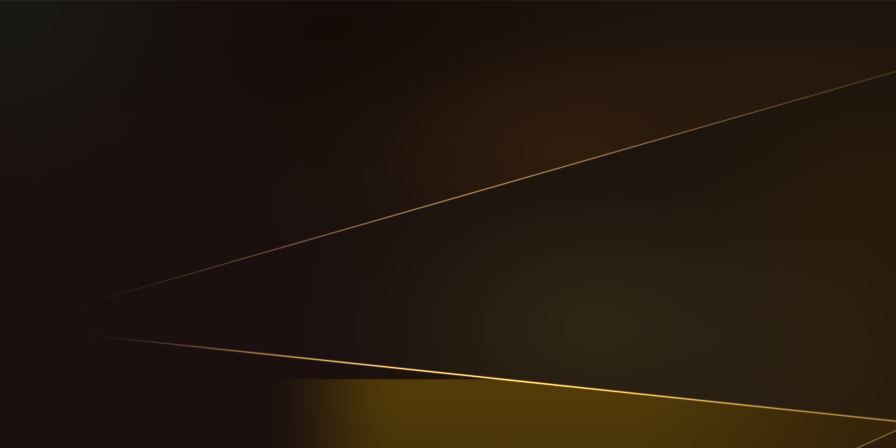
Give the GLSL for this background, as a Shadertoy shader.

```glsl
// Dark brown backdrop cut by thin golden rays that fan out from the left edge.
// Each ray is a straight line y = a + b * x; the planes between the rays are
// filled with soft elliptical glows, and every edge is smoothed to one pixel.

const vec2 UPPER_RAY  = vec2(0.2673,  0.2865);   // intercept, slope
const vec2 LOWER_RAY  = vec2(0.2727, -0.1064);
const vec2 CORNER_RAY = vec2(-0.870,  0.4545);

const vec3 PLUM   = vec3(0.104, 0.060, 0.057);
const vec3 UMBER  = vec3(0.104, 0.074, 0.050);
const vec3 SOOT   = vec3(0.074, 0.042, 0.028);
const vec3 MOSS   = vec3(0.098, 0.092, 0.070);
const vec3 RUST   = vec3(0.185, 0.112, 0.052);
const vec3 OLIVE  = vec3(0.185, 0.145, 0.080);
const vec3 AMBER  = vec3(0.160, 0.103, 0.038);
const vec3 GOLD   = vec3(0.318, 0.230, 0.035);
const vec3 COPPER = vec3(0.500, 0.390, 0.270);
const vec3 SPARK  = vec3(0.950, 0.780, 0.450);

// Signed distance to a ray, positive above it
float rayDistance(vec2 p, vec2 ray) {
    return (p.y - ray.x - ray.y * p.x) / sqrt(1.0 + ray.y * ray.y);
}

// Smooth elliptical falloff, 1 at the centre
float glow(vec2 p, vec2 centre, vec2 radius) {
    vec2 q = (p - centre) / radius;
    return exp(-dot(q, q));
}

// Coverage of the half plane d > 0
float above(float d, float pixel) {
    return smoothstep(-0.5 * pixel, 0.5 * pixel, d);
}

// Thin stroke that keeps its energy when narrower than a pixel
float stroke(float d, float width, float pixel) {
    float w = max(width, 0.6 * pixel);
    return exp(-d * d / (w * w)) * width / w;
}

// Brightness along a ray: rises to a peak, then falls toward a tail
float along(float x, float start, float peak, float end, float tail) {
    return smoothstep(start, peak, x) * mix(1.0, tail, smoothstep(peak, end, x));
}

vec3 upperPlane(vec2 p) {
    vec3 c = mix(PLUM, UMBER, smoothstep(0.5, 1.6, p.x + 0.5 * p.y));
    c = mix(c, SOOT, 0.9 * glow(p, vec2(0.70, 0.92), vec2(0.55, 0.24)));
    c = mix(c, MOSS, glow(p, vec2(0.0, 1.0), vec2(0.42, 0.36)));
    c = mix(c, RUST, 0.95 * glow(p, vec2(1.28, 0.66), vec2(0.38, 0.21)));
    return mix(c, RUST, 0.55 * glow(p, vec2(1.80, 0.79), vec2(0.45, 0.16)));
}

vec3 middlePlane(vec2 p) {
    vec3 c = mix(PLUM, UMBER, smoothstep(0.6, 1.1, p.x));
    c = mix(c, AMBER, 0.95 * smoothstep(1.45, 1.95, p.x) * smoothstep(1.0, 0.5, p.y));
    c = mix(c, OLIVE, 0.95 * glow(p, vec2(1.33, 0.27), vec2(0.36, 0.24)));
    return mix(c, OLIVE, 0.6 * glow(p, vec2(1.68, 0.22), vec2(0.30, 0.24)));
}

vec3 lowerPlane(vec2 p, float pixel) {
    float ceiling = above(0.1536 - p.y, 2.0 * pixel);
    float sides = smoothstep(0.58, 0.90, p.x) * mix(1.0, 0.35, smoothstep(1.35, 2.0, p.x));
    float depth = mix(0.86, 1.0, smoothstep(0.0, 0.12, p.y));
    vec3 base = mix(PLUM, AMBER, smoothstep(0.6, 1.6, p.x));
    return mix(base, GOLD, ceiling * sides * depth);
}

void mainImage(out vec4 fragColor, in vec2 fragCoord) {
    vec2 p = fragCoord / iResolution.xy * vec2(2.0, 1.0);
    float pixel = 1.0 / iResolution.y;

    float upper = rayDistance(p, UPPER_RAY);
    float lower = rayDistance(p, LOWER_RAY);
    float corner = rayDistance(p, CORNER_RAY);

    // Planes, stacked from the bottom to the top
    vec3 colour = lowerPlane(p, pixel);
    colour = mix(colour, AMBER, 0.7 * above(-corner, pixel));
    colour = mix(colour, middlePlane(p), above(lower, pixel));
    colour = mix(colour, upperPlane(p), above(upper, pixel));

    // Glinting rays
    float upperLight = along(p.x, 0.10, 1.05, 2.0, 0.30);
    float lowerLight = along(p.x, 0.15, 1.00, 1.9, 0.50);
    colour += COPPER * upperLight * stroke(upper, 0.0018, pixel);
    colour += SPARK * lowerLight * stroke(lower, 0.0021, pixel);
    colour += COPPER * 0.6 * stroke(corner, 0.0018, pixel) * above(-lower, pixel);

    // Faint rim along the top edge
    colour += 0.05 * stroke(1.0 - p.y, 0.0022, pixel);

    fragColor = vec4(colour, 1.0);
}
```
